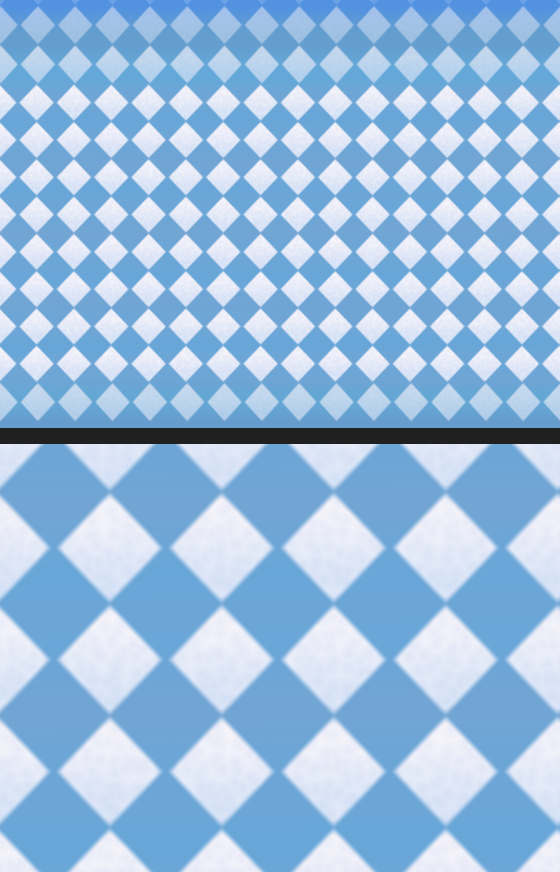
Top: the whole. Bottom: its middle third, enlarged.
Give the GLSL for this pattern, as a Shadertoy shader.

```glsl
// A harlequin grid of pale rounded diamonds on sky blue, fifteen columns wide.
// Rows are spaced by a piecewise warp: the outer rows are looser, shifted and
// faded into the ground. Cellular noise mottles the faces.

const float COLUMNS = 15.0;
const float FIRST_EDGE = 0.1963;   // top of the regular rows, from the canvas top
const float LAST_EDGE = 0.8935;    // bottom of the regular rows
const float INNER_ROWS = 8.0;
const float OUTER_DENSITY = 10.89; // outer rows per canvas height

vec2 hash2(vec2 p) {
    vec3 a = fract(p.xyx * vec3(0.1031, 0.1030, 0.0973));
    a += dot(a, a.yzx + 33.33);
    return fract((a.xx + a.yz) * a.zy);
}

// Distance to the nearest scattered feature point
float cellular(vec2 p) {
    vec2 cell = floor(p);
    float nearest = 2.0;
    for (int j = -1; j <= 1; j++) {
        for (int i = -1; i <= 1; i++) {
            vec2 c = cell + vec2(i, j);
            nearest = min(nearest, length(c + hash2(c) - p));
        }
    }
    return nearest;
}

// Row coordinate: 0 to INNER_ROWS in the regular part, stretched outside it
float rowCoord(float y) {
    float inner = clamp(y, FIRST_EDGE, LAST_EDGE);
    float density = INNER_ROWS / (LAST_EDGE - FIRST_EDGE);
    return (inner - FIRST_EDGE) * density + (y - inner) * OUTER_DENSITY;
}

// Diamond with softly rounded tips; approximate signed distance
float diamond(vec2 p, vec2 halfSize, float rounding) {
    vec2 a = sqrt(p * p + rounding * rounding) / halfSize;
    return (a.x + a.y - 1.0) / length(1.0 / halfSize);
}

float rowOpacity(float row) {
    if (row < -2.5) return 0.2;
    if (row < -1.5) return 0.5;
    if (row < -0.5) return 0.68;
    if (row < INNER_ROWS - 0.5) return 1.0;
    return row < INNER_ROWS + 0.5 ? 0.68 : 0.0;
}

// Blue ground: deep top band, dusky rows at both ends, faint waves between
vec3 ground(float x, float y) {
    vec3 sky = vec3(0.425, 0.65, 0.84);
    float wave = sin(y * 36.0 + 0.8) + 0.5 * sin(y * 83.0 + x * 2.0);
    vec3 col = sky + vec3(0.012, -0.002, -0.006) * wave;
    vec3 clear = vec3(0.39, 0.66, 0.85);
    col = mix(clear, col, smoothstep(0.17, 0.23, y));
    col = mix(col, vec3(0.39, 0.65, 0.83), smoothstep(0.88, 0.93, y));
    col = mix(col, vec3(0.40, 0.61, 0.80), smoothstep(0.94, 1.0, y));
    col = mix(vec3(0.39, 0.62, 0.81), col, smoothstep(0.10, 0.17, y));
    return mix(vec3(0.32, 0.57, 0.88), col, smoothstep(0.005, 0.085, y));
}

// Face shading: near white above, cool lavender blue below, lightly mottled
vec3 face(vec2 q, vec2 grain) {
    vec3 upper = vec3(0.94, 0.94, 0.975);
    vec3 lower = vec3(0.845, 0.89, 0.965);
    float mottle = cellular(grain) - 0.45;
    float shade = smoothstep(-0.35, 0.38, q.y);
    return mix(upper, lower, shade) + vec3(0.05, 0.035, 0.012) * mottle;
}

void mainImage(out vec4 fragColor, in vec2 fragCoord) {
    vec2 uv = fragCoord / iResolution.xy;
    float y = 1.0 - uv.y;

    // Tile coordinates, with the outer rows nudged to the right
    float v = rowCoord(y);
    float row = floor(v);
    bool regular = row >= 0.0 && row < INNER_ROWS;
    float shift = regular ? -0.02 : 0.015;
    float u = uv.x * COLUMNS + 0.5 - shift;
    vec2 q = fract(vec2(u, v)) - 0.5;

    // Soft edge, never thinner than a pixel
    float pixel = COLUMNS / iResolution.x;
    float softness = max(0.032, 0.75 * pixel);
    float d = diamond(q, vec2(0.465, 0.487), 0.016);
    float cover = 1.0 - smoothstep(-softness, softness, d);

    vec3 col = ground(uv.x, y);
    vec3 tile = face(q, vec2(u, v) * 9.0);
    col = mix(col, tile, cover * rowOpacity(row));
    fragColor = vec4(clamp(col, 0.0, 1.0), 1.0);
}
```
